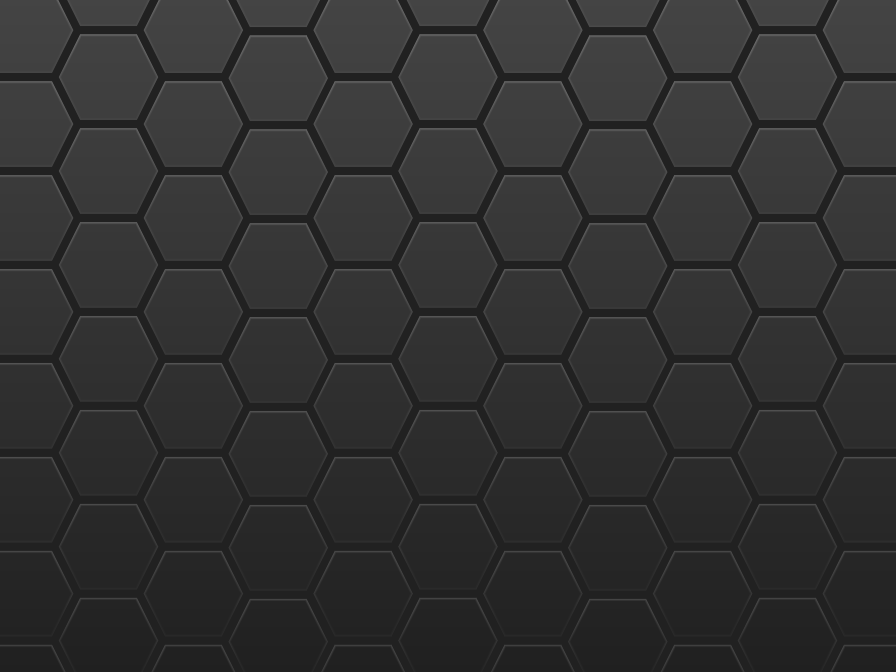
Give the GLSL for this pattern, as a Shadertoy shader.

```glsl
const vec2 PITCH = vec2(0.1263, 0.13976);       // column and row spacing, in canvas heights
const vec2 CENTRE = vec2(0.0, -0.0340);         // middle cell, relative to the canvas centre
const vec2 CELL_HALF = vec2(0.0740, 0.0637);    // half width and half height of a plate
const vec2 SLANT_NORMAL = vec2(0.8949, 0.4463); // normal of the sloping sides
const float RIM_WIDTH = 0.0042;

const vec3 GUTTER = vec3(0.130);
const vec3 PLATE_TOP = vec3(0.266);
const vec3 PLATE_BOTTOM = vec3(0.126);

// Signed distance to a flat-topped hexagon
float hexagon(vec2 p, vec2 halfSize, vec2 slant) {
    p = abs(p);
    return max(p.y - halfSize.y, dot(p, slant) - halfSize.x * slant.x);
}

// Position inside the nearest cell of one column
vec2 columnCell(vec2 p, float column, vec2 pitch) {
    float stagger = 0.5 * mod(column, 2.0);
    float sag = mod(column, 4.0) == 2.0 ? 0.0016 : 0.0;
    float y = p.y + sag + stagger * pitch.y;
    y -= pitch.y * floor(y / pitch.y + 0.5);
    return vec2(p.x - column * pitch.x, y);
}

// Nearest plate: xy is the position inside it, z the signed distance
vec3 nearestPlate(vec2 p, vec2 pitch, vec2 halfSize) {
    float first = floor(p.x / pitch.x);
    vec3 nearest = vec3(0.0, 0.0, 1e3);
    for (int i = 0; i < 2; i++) {
        vec2 local = columnCell(p, first + float(i), pitch);
        float d = hexagon(local, halfSize, SLANT_NORMAL);
        if (d < nearest.z) nearest = vec3(local, d);
    }
    return nearest;
}

// Bevel light: strong on the upper edge, faint on the lower sides
float rimLight(vec3 plate, float halfHeight, float width) {
    float band = 1.0 - smoothstep(0.0, width, -plate.z);
    float facing = smoothstep(-0.8, 1.0, plate.y / halfHeight);
    return band * mix(0.035, 0.165, facing);
}

void mainImage(out vec4 fragColor, in vec2 fragCoord) {
    float pixel = 1.0 / iResolution.y;
    float height = fragCoord.y * pixel;
    vec2 p = (fragCoord - 0.5 * iResolution.xy) * pixel - CENTRE;

    vec3 plate = nearestPlate(p, PITCH, CELL_HALF);

    // Shaded plates over a flat gutter
    vec3 face = mix(PLATE_BOTTOM, PLATE_TOP, height);
    face += rimLight(plate, CELL_HALF.y, RIM_WIDTH) * mix(0.85, 1.0, height);
    float coverage = 1.0 - smoothstep(-0.6 * pixel, 0.6 * pixel, plate.z);

    fragColor = vec4(mix(GUTTER, face, coverage), 1.0);
}
```
